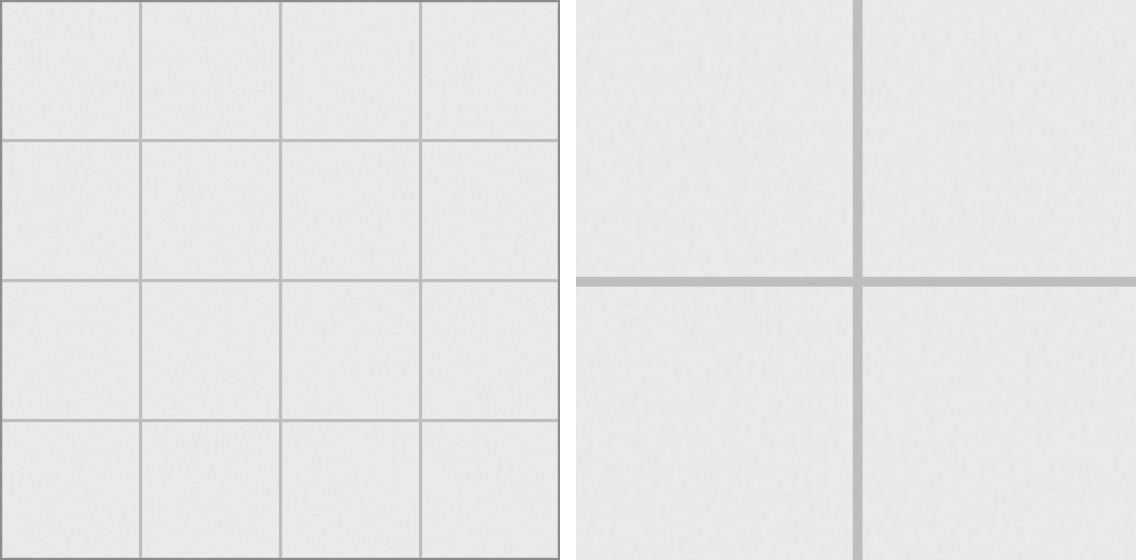
Left, the full canvas; right, a detail of the centre.
Write a Shadertoy shader that draws this pattern.

```glsl
// Four by four pale square tiles with grey grout, a dark rim and a faint grain.

vec2 gradientAt(vec2 cell) {
    vec3 h = fract(cell.xyx * vec3(0.1031, 0.1030, 0.0973));
    h += dot(h, h.yzx + 33.33);
    float angle = 6.2832 * fract((h.x + h.y) * h.z);
    return vec2(cos(angle), sin(angle));
}

float gradientNoise(vec2 p) {
    vec2 i = floor(p), f = p - i;
    vec2 u = f * f * f * (f * (f * 6.0 - 15.0) + 10.0);
    vec2 e = vec2(1.0, 0.0);
    float low = mix(dot(gradientAt(i), f), dot(gradientAt(i + e), f - e), u.x);
    float high = mix(dot(gradientAt(i + e.yx), f - e.yx),
                     dot(gradientAt(i + e.xx), f - e.xx), u.x);
    return mix(low, high, u.y);
}

// Coverage of the region where the distance is negative
float coverage(float dist, float pixel) {
    return clamp(0.5 - dist / pixel, 0.0, 1.0);
}

void mainImage(out vec4 fragColor, in vec2 fragCoord) {
    vec2 uv = fragCoord / iResolution.xy;
    float pixel = 1.0 / min(iResolution.x, iResolution.y);

    // Glaze with fine grain
    float grain = 0.6 * gradientNoise(uv * 230.0) + 0.4 * gradientNoise(uv * 120.0 + 37.0);
    vec3 color = vec3(0.916 + 0.018 * grain);

    // Grout, set slightly right of and below the quarter lines
    vec2 grid = vec2(uv.x, 1.0 - uv.y) - 0.00098;
    vec2 toJoint = abs(fract(grid * 4.0 + 0.5) - 0.5) / 4.0;
    float grout = coverage(min(toJoint.x, toJoint.y) - 0.00293, pixel);
    color = mix(color, vec3(0.745 + 0.008 * grain), grout);

    // Outer rim
    vec2 toEdge = min(uv, 1.0 - uv);
    float rim = coverage(min(toEdge.x, toEdge.y) - 0.0039, pixel);
    color = mix(color, vec3(0.55), rim);

    fragColor = vec4(color, 1.0);
}
```
